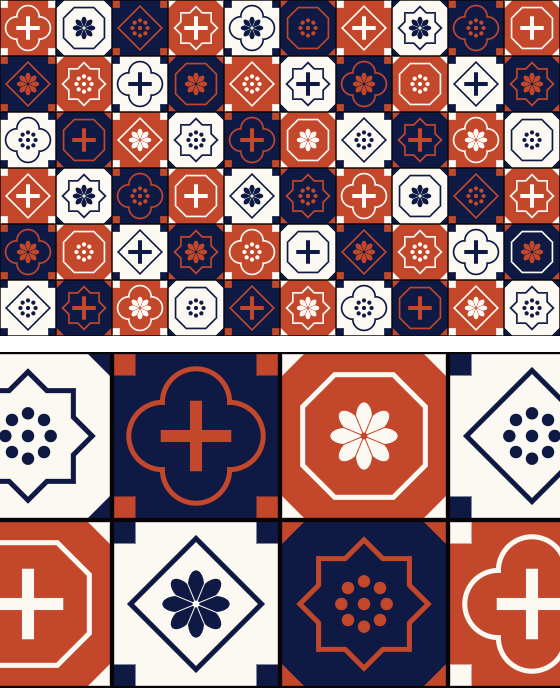
Top: the whole. Bottom: its middle third, enlarged.
A WebGL 1 fragment shader for this pattern:

```glsl
precision highp float;
// Checker of patchwork tiles: line frames around crosses, flowers and dot rosettes.
uniform vec2 u_resolution;

const vec2 TILES = vec2(10.0, 6.0);
const vec3 CREAM = vec3(0.99, 0.975, 0.95);
const vec3 NAVY = vec3(0.055, 0.10, 0.265);
const vec3 RUST = vec3(0.76, 0.28, 0.17);
const vec3 GROUT = vec3(0.03, 0.02, 0.03);

const float GROUT_HALF = 0.013;
const float LINE_HALF = 0.015;
const float LOBE = 0.2;            // quatrefoil lobe radius and offset
const float OCTAGON = 0.365;       // half width
const float OCTAGON_CUT = 0.54;    // |x| + |y| on the cut sides
const float DIAMOND = 0.39;        // centre to vertex
const float STAR = 0.27;           // half side of its two squares
const vec2 CROSS = vec2(0.21, 0.036);
const float PETAL_CENTER = 0.11;
const vec2 PETAL_SIZE = vec2(0.09, 0.048);
const float PETAL_GAP = 0.003;
const float DOT_RING = 0.135;
const float DOT_RADIUS = 0.037;
const float CORNER_SQUARE = 0.14;
const float CORNER_TRIANGLE = 0.155;
const vec2 ODD_TILE = vec2(9.0, 4.0); // column, row from the top
const float EIGHTH_TURN = 0.78539816;

float fill(float d, float pixel) {
  return clamp(0.5 - d / pixel, 0.0, 1.0);
}

float box(vec2 p, vec2 halfSize) {
  vec2 d = abs(p) - halfSize;
  return length(max(d, 0.0)) + min(max(d.x, d.y), 0.0);
}

// Folds the plane into one of eight sectors, the first pointing up.
vec2 foldEight(vec2 p) {
  float angle = atan(p.x, p.y + 1e-6);
  angle -= EIGHTH_TURN * floor(angle / EIGHTH_TURN + 0.5);
  return length(p) * vec2(cos(angle), abs(sin(angle)));
}

// Frames: 0 quatrefoil, 1 octagon, 2 diamond, 3 star.
float frame(vec2 p, float kind) {
  vec2 q = abs(p);
  float side = max(q.x, q.y);
  float diagonal = q.x + q.y;
  if (kind < 0.5) {
    vec2 lobe = vec2(side - LOBE, min(q.x, q.y));
    return min(length(lobe) - LOBE, box(p, vec2(LOBE)));
  }
  if (kind < 1.5) return max(side - OCTAGON, (diagonal - OCTAGON_CUT) * 0.7071);
  if (kind < 2.5) return (diagonal - DIAMOND) * 0.7071;
  return min(side, diagonal * 0.7071) - STAR;
}

// Centres: 0 cross, 1 flower, 2 dots.
float motif(vec2 p, float kind) {
  if (kind < 0.5) return min(box(p, CROSS), box(p, CROSS.yx));
  vec2 s = foldEight(p);
  if (kind < 1.5) {
    vec2 e = (s - vec2(PETAL_CENTER, 0.0)) / PETAL_SIZE;
    float k = length(e);
    float petal = k * (k - 1.0) / max(length(e / PETAL_SIZE), 1e-3);
    float halfSector = EIGHTH_TURN * 0.5;
    float seam = s.y * cos(halfSector) - s.x * sin(halfSector) + PETAL_GAP;
    return max(petal, seam);
  }
  return min(length(p), length(s - vec2(DOT_RING, 0.0))) - DOT_RADIUS;
}

void main() {
  vec2 grid = gl_FragCoord.xy / u_resolution * TILES;
  float pixel = TILES.x / u_resolution.x;
  vec2 cell = floor(grid);
  vec2 p = grid - cell - 0.5;
  float column = cell.x;
  float row = TILES.y - 1.0 - cell.y;

  // Ground and ink cycle diagonally: rust, cream, navy.
  float tone = mod(column + 2.0 * row, 3.0);
  vec3 ground = tone < 0.5 ? RUST : (tone < 1.5 ? CREAM : NAVY);
  vec3 ink = tone < 0.5 ? CREAM : (tone < 1.5 ? NAVY : RUST);
  bool odd = distance(vec2(column, row), ODD_TILE) < 0.5;
  vec3 frameInk = odd ? CREAM : ink;

  // Corner squares and triangles alternate by column.
  vec2 toEdge = 0.5 - abs(p);
  float corner = mod(column, 2.0) < 0.5
    ? max(toEdge.x, toEdge.y) - CORNER_SQUARE
    : (toEdge.x + toEdge.y - CORNER_TRIANGLE) * 0.7071;

  float outline = abs(frame(p, mod(column + 2.0 * row, 4.0))) - LINE_HALF;
  float center = motif(p, mod(column + row, 3.0));

  vec3 color = mix(ground, ink, fill(corner, pixel));
  color = mix(color, frameInk, fill(outline, pixel));
  color = mix(color, ink, fill(center, pixel));
  color = mix(color, GROUT, fill(min(toEdge.x, toEdge.y) - GROUT_HALF, pixel));
  gl_FragColor = vec4(color, 1.0);
}
```
